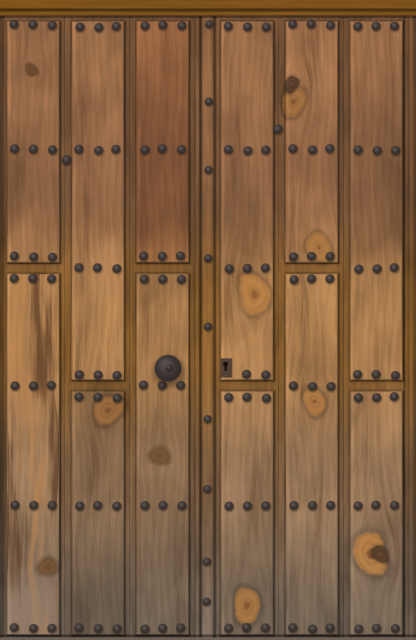
This texture is drawn by a WebGL 2 fragment shader. Its source:

```glsl
#version 300 es
precision highp float;
// Old double door of knotty wooden panels with iron studs, a round knob and a lock plate.
uniform vec2 u_resolution;
out vec4 fragColor;

float px; // size of one pixel in door units

float hash(float n) { return fract(sin(n * 91.7) * 437.5); }

// Layered sines, each octave bent by the ones before it.
float waves(vec2 p) {
  float sum = 0.0, amp = 0.5;
  for (int i = 0; i < 5; i++) {
    sum += amp * sin(p.x + 1.8 * sin(p.y + 2.0 * sum));
    p = mat2(1.5, 0.9, -0.9, 1.5) * p + 2.3;
    amp *= 0.68;
  }
  return sum;
}

float box(vec2 p, vec2 lo, vec2 hi) {
  vec2 d = abs(p - 0.5 * (lo + hi)) - 0.5 * (hi - lo);
  return length(max(d, 0.0)) + min(max(d.x, d.y), 0.0);
}

float fill(float d) { return smoothstep(px, -px, d); }

float line(float x, float w) { return smoothstep(w + px, w * 0.3, abs(x)); }

// Domed iron head with a faint shadow below it.
void stud(inout vec3 col, vec2 p, vec2 c, float r) {
  vec2 d = (p - c) / r, lit = d + vec2(0.2, 0.35);
  col *= 1.0 - 0.3 * smoothstep(1.5, 0.8, length(d - vec2(0.1, 0.25)));
  vec3 iron = vec3(0.25, 0.22, 0.21) + 0.12 * exp(-3.0 * dot(lit, lit)) - 0.05 * length(d);
  col = mix(col, iron, fill((length(d) - 1.0) * r));
}

void main() {
  // Door units: 5 wide, 7.68 high, y running down from the top.
  vec2 uv = gl_FragCoord.xy / u_resolution;
  vec2 p = vec2(uv.x, 1.0 - uv.y) * vec2(5.0, 7.68);
  px = 5.0 / u_resolution.x;

  // Three columns in each leaf, split high or low in turn.
  float leaf = step(2.5, p.x);
  float first = mix(0.08, 2.65, leaf);
  float k = clamp(floor((p.x - first + 0.07) / 0.777), 0.0, 2.0);
  float left = first + 0.777 * k, id = k + 3.0 * leaf;
  bool low = mod(id, 2.0) > 0.5;
  float split = low ? 4.56 : 3.15;
  float lower = step(split + 0.065, p.y);
  vec2 lo = vec2(left, mix(0.25, split + 0.13, lower));
  vec2 hi = vec2(left + 0.635, mix(split, 7.62, lower));
  float edge = box(p, lo, hi), panel = fill(edge);

  // Knots: centre, radius, darkness. Grain bends around each.
  vec4 knots[12] = vec4[12](
    vec4(3.53, 1.22, 0.15, 0.2), vec4(3.51, 1.01, 0.09, 0.9), vec4(3.83, 2.97, 0.15, 0.1),
    vec4(3.06, 3.53, 0.20, 0.0), vec4(3.78, 4.82, 0.14, 0.1), vec4(1.30, 4.92, 0.17, 0.25),
    vec4(1.92, 5.47, 0.11, 0.6), vec4(4.45, 6.64, 0.22, 0.0), vec4(4.57, 6.65, 0.10, 0.9),
    vec4(2.97, 7.27, 0.18, 0.1), vec4(0.57, 6.80, 0.11, 0.6), vec4(0.38, 0.84, 0.07, 0.7));
  vec2 g = p;
  for (int i = 0; i < 12; i++) {
    vec2 d = p - knots[i].xy, e = d * vec2(1.0, 0.6) / knots[i].z;
    g.x -= 0.7 * d.x * exp(-dot(e, e) / 3.0);
  }

  // Wood tone: red brown above, golden in the middle, grey at the foot.
  float seed = hash(id + 7.0 * lower + 1.0) * panel;
  float warm = smoothstep(2.3, 3.6, p.y), fade = smoothstep(4.2, 5.8, p.y), foot = smoothstep(5.6, 7.6, p.y);
  vec3 wood = mix(vec3(0.61, 0.43, 0.29), vec3(0.54, 0.38, 0.26), smoothstep(0.5, 2.0, p.y));
  wood = mix(wood, vec3(0.67, 0.49, 0.31), warm);
  wood = mix(wood, vec3(0.58, 0.45, 0.33), fade);
  wood = mix(wood, vec3(0.48, 0.41, 0.34), foot);
  wood *= 0.95 + 0.1 * seed;
  wood *= id == 2.0 && lower < 0.5 ? vec3(0.95, 0.89, 0.86) : vec3(1.0);
  wood *= id == 1.0 && lower > 0.5 ? 0.92 : 1.0;
  vec3 rail = mix(vec3(0.47, 0.33, 0.22), vec3(0.52, 0.36, 0.18), warm);
  rail = mix(mix(rail, vec3(0.47, 0.35, 0.24), fade), vec3(0.42, 0.36, 0.31), foot);
  vec3 col = mix(rail, wood, panel);

  // Broad figure, fine fibres and weathering patches.
  float figure = waves(g * vec2(10.0, 0.9) + 20.0 * seed);
  float fibre = waves(g * vec2(70.0, 3.0) + 9.0 * seed);
  float patches = waves(p * vec2(2.5, 1.8) + 5.0 * seed);
  col *= 1.0 + 0.06 * figure + 0.055 * fibre + 0.085 * patches;
  col = mix(col, vec3(0.40, 0.26, 0.17), 0.28 * smoothstep(0.5, 1.2, -figure) * panel);
  float worn = (id == 0.0 ? 1.0 : 0.0) * lower * panel;
  col = mix(col, vec3(0.72, 0.50, 0.30), 0.5 * worn * smoothstep(0.1, 0.8, figure));
  col = mix(col, vec3(0.33, 0.21, 0.13), 0.5 * worn * smoothstep(0.2, 0.9, -figure));
  col = mix(col, vec3(0.60, 0.50, 0.42), 0.6 * worn * smoothstep(6.7, 7.2, p.y));

  for (int i = 0; i < 12; i++) {
    vec4 n = knots[i];
    vec2 d = (p - n.xy) / n.z;
    float a = atan(d.y, d.x);
    float r = length(d * vec2(1.0, 0.9)) * (1.0 + 0.13 * sin(2.0 * a + 9.0 * n.x) + 0.07 * sin(3.0 * a + 5.0 * n.y));
    r += 0.07 * waves(p * 14.0);
    vec3 tone = mix(vec3(0.73, 0.50, 0.27), vec3(0.25, 0.18, 0.14), n.w);
    tone *= 0.98 + 0.04 * sin(13.0 * r + 2.0 * figure);
    tone = mix(tone, vec3(0.42, 0.25, 0.14), 0.6 * smoothstep(0.3, 0.1, r));
    col *= 1.0 - 0.16 * exp(-30.0 * (r - 1.05) * (r - 1.05));
    col = mix(col, tone, 0.85 * smoothstep(1.06, 0.85, r));
  }

  // Panel bevels, cast shadows and grooves of the frame.
  float shade = box(p - vec2(0.012), lo, hi);
  col *= 1.0 - 0.45 * (1.0 - panel) * exp(-max(shade, 0.0) / 0.012);
  col *= 1.0 - 0.16 * line(edge, 0.012);
  col *= 1.0 + 0.08 * panel * line(p.x - lo.x - 0.03, 0.02);
  col *= 1.0 - 0.2 * line(p.x - left - 0.705, 0.01) * step(0.2, p.y);
  col *= 1.0 - 0.45 * line(p.x - 2.41, 0.016) - 0.4 * line(p.x - 2.58, 0.018);
  col *= 1.0 + 0.14 * line(p.x - 2.49, 0.06);
  col *= 1.0 - 0.35 * smoothstep(0.08, 0.03, p.x) - 0.3 * line(p.x - 4.86, 0.014);
  col *= 1.0 - 0.3 * smoothstep(4.94, 4.99, p.x);

  // Golden lintel above, grey sill below.
  vec3 lintel = vec3(0.49, 0.32, 0.11) * (1.0 + 0.06 * waves(p * vec2(2.0, 45.0)));
  col = mix(col, lintel, fill(p.y - 0.19));
  col *= 1.0 - 0.4 * line(p.y - 0.12, 0.02) - 0.4 * line(p.y - 0.20, 0.016);
  col *= 1.0 - 0.4 * line(p.y - 7.63, 0.015);
  col = mix(col, vec3(0.42, 0.38, 0.34), fill(7.65 - p.y));

  // Stud rows on the panels, then the central stile.
  float rowsHigh[7] = float[7](0.30, 1.79, 3.08, 3.35, 4.63, 6.06, 7.54);
  float rowsLow[7] = float[7](0.32, 1.80, 3.22, 4.50, 4.77, 6.07, 7.54);
  for (int i = 0; i < 21; i++) {
    if (id == 3.0 && i == 9) continue; // the lock plate sits here
    float y = low ? rowsLow[i / 3] : rowsHigh[i / 3];
    float jitter = 0.02 * (hash(float(i) + 30.0 * id) - 0.5);
    stud(col, p, vec2(left + 0.1 + 0.222 * float(i % 3) + jitter, y + jitter), 0.052);
  }
  float stile[9] = float[9](0.29, 1.22, 2.04, 3.10, 3.92, 5.03, 5.87, 6.74, 7.22);
  for (int i = 0; i < 9; i++) stud(col, p, vec2(2.515 - 0.004 * float(i), stile[i]), 0.047);
  stud(col, p, vec2(0.80, 1.92), 0.055);
  stud(col, p, vec2(3.34, 1.55), 0.055);

  // Round knob with its central boss.
  stud(col, p, vec2(2.02, 4.42), 0.16);
  stud(col, p, vec2(2.03, 4.41), 0.04);

  // Lock plate and keyhole.
  col = mix(col, vec3(0.30, 0.23, 0.19) * (1.0 + 0.1 * patches), fill(box(p, vec2(2.65, 4.30), vec2(2.79, 4.53))));
  float keyhole = min(length(p - vec2(2.71, 4.37)) - 0.028, box(p, vec2(2.70, 4.37), vec2(2.725, 4.45)));
  col = mix(col, vec3(0.06, 0.05, 0.05), fill(keyhole));

  fragColor = vec4(clamp(col, 0.0, 1.0), 1.0);
}
```
